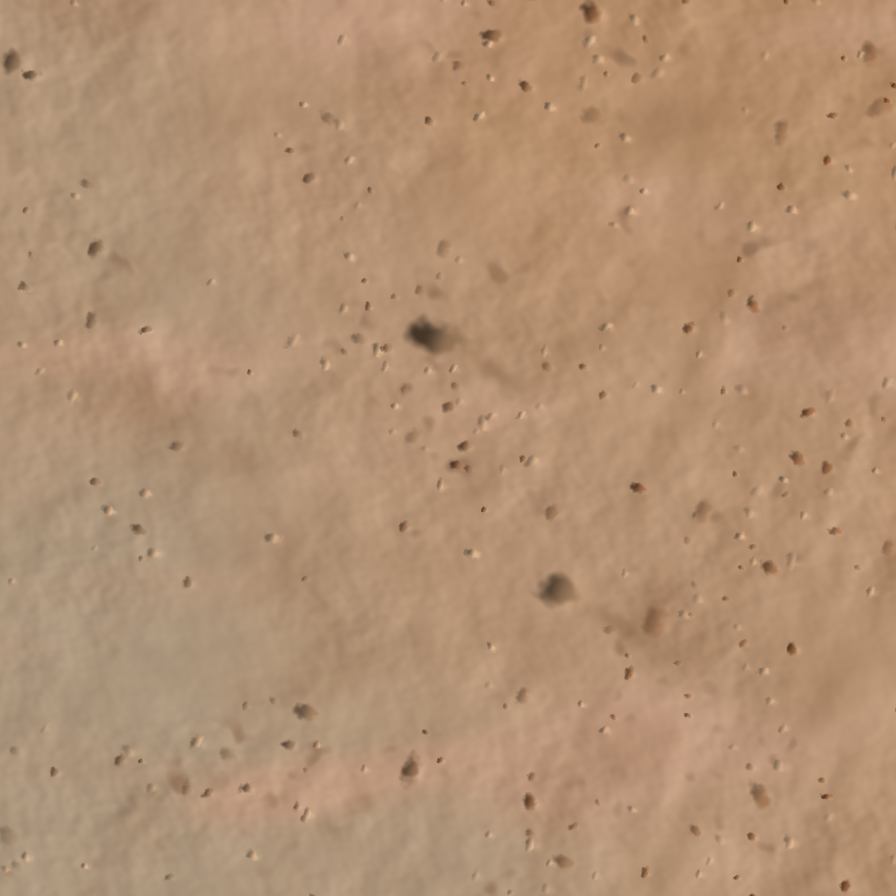
Write a Shadertoy shader that draws this texture.

```glsl
// Dry sandy ground seen from above: a warm-to-grey tan gradient with soft stains,
// side-lit relief from gradient noise, faint diagonal furrows, and clumps of
// irregular pebbles in several sizes, each with a dark side and a pale sunlit rim.

const vec2 SUN = vec2(0.94, -0.34);
const vec3 GREY_SAND = vec3(0.675, 0.590, 0.490);
const vec3 TAN_SAND  = vec3(0.715, 0.578, 0.460);
const vec3 WARM_SAND = vec3(0.715, 0.555, 0.415);
const vec3 PINK_SAND = vec3(0.765, 0.610, 0.505);
const vec3 BROWN_SOIL = vec3(0.590, 0.440, 0.325);
const vec3 GREY_STONE = vec3(0.450, 0.350, 0.260);
const vec3 RUST_STONE = vec3(0.460, 0.290, 0.175);
const vec3 PALE_GRAIN = vec3(0.730, 0.595, 0.465);

vec2 hash2(vec2 p) {
    vec3 q = fract(p.xyx * vec3(0.1031, 0.1030, 0.0973));
    q += dot(q, q.yzx + 33.33);
    return fract((q.xx + q.yz) * q.zy);
}

float gradientDot(vec2 cell, vec2 offset, vec2 f) {
    return dot(hash2(cell + offset) * 2.0 - 1.0, f - offset);
}

float gradientNoise(vec2 p) {
    vec2 i = floor(p), f = fract(p);
    vec2 u = f * f * f * (f * (f * 6.0 - 15.0) + 10.0);
    float low  = mix(gradientDot(i, vec2(0, 0), f), gradientDot(i, vec2(1, 0), f), u.x);
    float high = mix(gradientDot(i, vec2(0, 1), f), gradientDot(i, vec2(1, 1), f), u.x);
    return mix(low, high, u.y);
}

float fbm(vec2 p, int octaves) {
    float sum = 0.0, amplitude = 1.0;
    for (int i = 0; i < octaves; i++) {
        sum += amplitude * gradientNoise(p);
        p = p * 2.03 + 17.3;
        amplitude *= 0.5;
    }
    return sum;
}

vec2 rotate(vec2 p, float angle) {
    float c = cos(angle), s = sin(angle);
    return vec2(c * p.x + s * p.y, c * p.y - s * p.x);
}

// Brightness of a bumpy surface lit along SUN
float reliefLight(vec2 p, float frequency, float reach) {
    vec2 stepToSun = SUN * reach;
    return fbm((p - stepToSun) * frequency, 3) - fbm((p + stepToSun) * frequency, 3);
}

// Where pebbles and debris gather, 0 to 1
float clumping(vec2 p) {
    return smoothstep(-0.1, 0.4, fbm(p * 6.0 + 3.7, 2) + 0.3 * (p.x - 0.4));
}

// Irregular pebble: pale rim toward the sun, shaded body on top
vec3 addPebble(vec3 ground, vec2 offset, float radius, float seed, vec3 tint, float strength) {
    vec2 q = offset / radius;
    float stretch = 1.0 + 0.7 * fract(seed * 17.0);
    vec2 shape = rotate(q, seed * 6.283) * vec2(1.0 / stretch, 1.1);
    float dist = length(shape) + 0.55 * fbm(q * 0.9 + seed * 91.0, 2);
    vec2 rimOffset = q - SUN * 1.2;
    float rim = exp(-1.8 * dot(rimOffset, rimOffset));
    float cover = 1.0 - smoothstep(0.4, 1.25, dist);
    vec3 body = tint * mix(0.55, 1.25, smoothstep(-0.8, 0.7, dot(q, SUN)));
    ground += rim * strength * vec3(0.075, 0.065, 0.055);
    return mix(ground, body, cover * strength);
}

// One random pebble per grid cell, thinned out by chance
vec3 scatterPebbles(vec3 ground, vec2 p, float cells, float chance, vec2 radii, vec3 tint, float seed) {
    vec2 home = floor(p * cells);
    for (int y = -1; y <= 1; y++)
    for (int x = -1; x <= 1; x++) {
        vec2 cell = home + vec2(x, y);
        vec2 place = hash2(cell + seed);
        vec2 trait = hash2(cell + seed + 57.0);
        vec2 center = (cell + place) / cells;
        if (trait.x < chance * (0.2 + 1.9 * clumping(center))) {
            float size = mix(radii.x, radii.y, trait.y * trait.y);
            float strength = 0.3 + 0.6 * fract(place.x * 7.0 + trait.y * 3.0);
            ground = addPebble(ground, p - center, size, place.y, tint, strength);
        }
    }
    return ground;
}

vec3 sandColor(vec2 p) {
    float warmth = 0.62 * p.x + 0.42 * p.y + 0.25 * gradientNoise(p * 2.6 + 8.0);
    vec3 sand = mix(GREY_SAND, TAN_SAND, smoothstep(0.12, 0.52, warmth));
    sand = mix(sand, WARM_SAND, smoothstep(0.55, 0.95, warmth));
    float pink = fbm(rotate(p, 0.12) * vec2(2.2, 7.0) + 4.0, 2);
    sand = mix(sand, PINK_SAND, 0.8 * smoothstep(0.0, 0.5, pink));
    float stain = fbm(p * 5.0 + 21.0, 3);
    sand = mix(sand, BROWN_SOIL, 0.55 * smoothstep(0.05, 0.65, stain) * (0.5 + 0.5 * p.y));
    return sand + 0.042 * fbm(p * 12.0 + 40.0, 3) - 0.006;
}

void mainImage(out vec4 fragColor, in vec2 fragCoord) {
    vec2 p = fragCoord / iResolution.y;
    vec3 color = sandColor(p);

    // Furrows, fine bumps and smudges of debris
    float furrow = gradientNoise(rotate(p, -0.4) * vec2(24.0, 4.5));
    color += 0.065 * furrow * smoothstep(0.35, 0.8, p.x);
    float roughness = 0.7 + 0.8 * gradientNoise(p * 6.0 + 31.0);
    color += 0.12 * roughness * reliefLight(p, 24.0, 0.004) * vec3(1.0, 0.95, 0.85);
    float smudge = smoothstep(0.15, 0.6, fbm(p * 28.0 + 63.0, 2));
    color = mix(color, BROWN_SOIL * 0.9, 0.65 * smudge * clumping(p));

    // Scattered grains and pebbles, rustier to the right
    vec3 tint = mix(GREY_STONE, RUST_STONE, smoothstep(0.2, 0.9, p.x));
    color = scatterPebbles(color, p, 30.0, 0.18, vec2(0.004, 0.007), PALE_GRAIN, 11.0);
    color = scatterPebbles(color, p, 27.0, 0.20, vec2(0.003, 0.0065), tint * 1.1, 133.0);
    color = scatterPebbles(color, p, 12.0, 0.36, vec2(0.006, 0.0145), tint, 271.0);

    // Two large stones, each with a faint trail
    for (int i = 0; i < 2; i++) {
        vec2 offset = p - vec2(0.488, 0.622) - float(i) * vec2(0.134, -0.280);
        vec2 trail = rotate(offset - vec2(0.066, -0.038), -0.6) / vec2(0.034, 0.010);
        color = mix(color, BROWN_SOIL * 0.97, 0.6 * exp(-dot(trail, trail)));
        color = addPebble(color, offset, 0.021, 0.94 + 0.004 * float(i), GREY_STONE, 0.95);
    }
    fragColor = vec4(clamp(color, 0.0, 1.0), 1.0);
}
```
